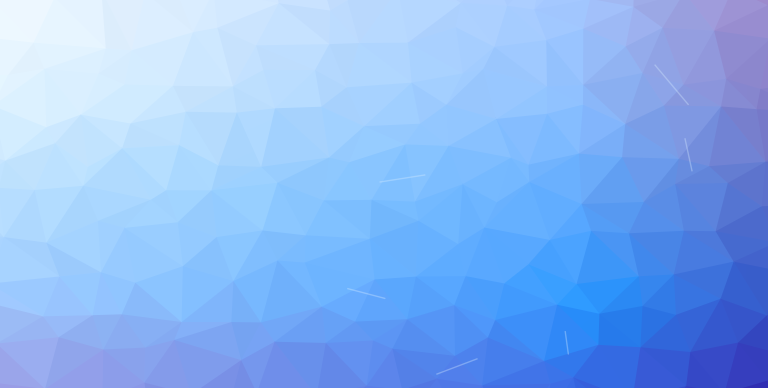
This background is drawn by a Shadertoy shader. Its source:

```glsl
// Low-poly mesh of triangles fading from pale ice through sky blue to violet

const vec2 GRID = vec2(17.0, 10.0);

vec2 hash2(vec2 p) {
    vec3 q = fract(vec3(p.xyx) * vec3(0.1031, 0.1030, 0.0973));
    q += dot(q, q.yzx + 33.33);
    return fract((q.xx + q.yz) * q.zy);
}

// Five evenly spaced stops, blended linearly
vec3 ramp(float t, vec3 a, vec3 b, vec3 c, vec3 d, vec3 e) {
    t = clamp(t, 0.0, 1.0) * 4.0;
    vec3 col = mix(a, b, min(t, 1.0));
    col = mix(col, c, clamp(t - 1.0, 0.0, 1.0));
    col = mix(col, d, clamp(t - 2.0, 0.0, 1.0));
    return mix(col, e, clamp(t - 3.0, 0.0, 1.0));
}

// Smooth colour field: horizontal ramp darkened by a vertical ramp
vec3 field(vec2 uv) {
    uv = clamp(uv, 0.0, 1.0);
    vec3 across = ramp(uv.x, vec3(0.95, 0.98, 1.00), vec3(0.86, 0.93, 1.00),
        vec3(0.73, 0.85, 1.00), vec3(0.64, 0.78, 1.00), vec3(0.61, 0.53, 0.79));
    vec3 down = ramp(1.0 - uv.y, vec3(0.0), vec3(0.08, 0.03, 0.0),
        vec3(0.24, 0.10, 0.0), vec3(0.36, 0.18, 0.0), vec3(0.38, 0.36, 0.10));
    down.r *= 0.9 + 0.2 * uv.x;
    // Vivid blue pool at the lower right
    vec2 d = (uv - vec2(0.78, 0.19)) / vec2(0.10, 0.14);
    return across - down + vec3(-0.10, 0.02, 0.02) * exp(-dot(d, d));
}

// Mesh vertex in canvas units (height = 1)
vec2 vertex(vec2 id, float aspect) {
    vec2 jitter = (hash2(id + 41.0) - 0.5) * vec2(0.68, 0.64);
    return (id + jitter) / GRID * vec2(aspect, 1.0);
}

// Signed distance to the line a-b, positive on its right
float edge(vec2 p, vec2 a, vec2 b) {
    vec2 n = normalize(b - a);
    return dot(p - a, vec2(n.y, -n.x));
}

// Adds one counter-clockwise facet: colour in rgb, coverage in a
void addFacet(inout vec4 sum, vec2 p, vec2 a, vec2 b, vec2 c, float aspect) {
    float d = max(edge(p, a, b), max(edge(p, b, c), edge(p, c, a)));
    float cover = clamp(0.5 - d * iResolution.y, 0.0, 1.0);
    vec2 centre = (a + b + c) / 3.0;
    float grain = (hash2(floor(centre * 900.0)).x - 0.5) * 0.022;
    sum += cover * vec4(field(centre / vec2(aspect, 1.0)) + grain, 1.0);
}

float segment(vec2 p, vec2 a, vec2 b) {
    vec2 ab = b - a;
    return length(p - a - ab * clamp(dot(p - a, ab) / dot(ab, ab), 0.0, 1.0));
}

void mainImage(out vec4 fragColor, in vec2 fragCoord) {
    float aspect = iResolution.x / iResolution.y;
    vec2 uv = fragCoord / iResolution.xy;
    vec2 p = vec2(uv.x * aspect, uv.y);
    vec2 cell = floor(uv * GRID);

    // Split each nearby quad along its shorter diagonal
    vec4 sum = vec4(field(uv), 1.0) * 0.001;
    for (int j = -1; j <= 1; j++) {
        for (int i = -1; i <= 1; i++) {
            vec2 id = cell + vec2(i, j);
            vec2 a = vertex(id, aspect);
            vec2 b = vertex(id + vec2(1, 0), aspect);
            vec2 c = vertex(id + vec2(1, 1), aspect);
            vec2 d = vertex(id + vec2(0, 1), aspect);
            if (distance(a, c) < distance(b, d)) {
                addFacet(sum, p, a, b, c, aspect);
                addFacet(sum, p, a, c, d, aspect);
            } else {
                addFacet(sum, p, a, b, d, aspect);
                addFacet(sum, p, b, c, d, aspect);
            }
        }
    }
    vec3 col = sum.rgb / sum.a;

    // Faint bright seams between a few facets
    vec4 seams[6] = vec4[6](
        vec4(0.853, 0.832, 0.896, 0.731), vec4(0.892, 0.642, 0.901, 0.560),
        vec4(0.495, 0.531, 0.553, 0.549), vec4(0.569, 0.036, 0.621, 0.075),
        vec4(0.736, 0.145, 0.740, 0.088), vec4(0.453, 0.256, 0.501, 0.231));
    for (int i = 0; i < 6; i++) {
        vec4 s = seams[i] * vec4(aspect, 1.0, aspect, 1.0);
        float glow = 1.0 - smoothstep(0.0, 0.0035, segment(p, s.xy, s.zw));
        col = mix(col, vec3(0.85, 0.93, 1.0), 0.35 * glow);
    }
    fragColor = vec4(clamp(col, 0.0, 1.0), 1.0);
}
```
